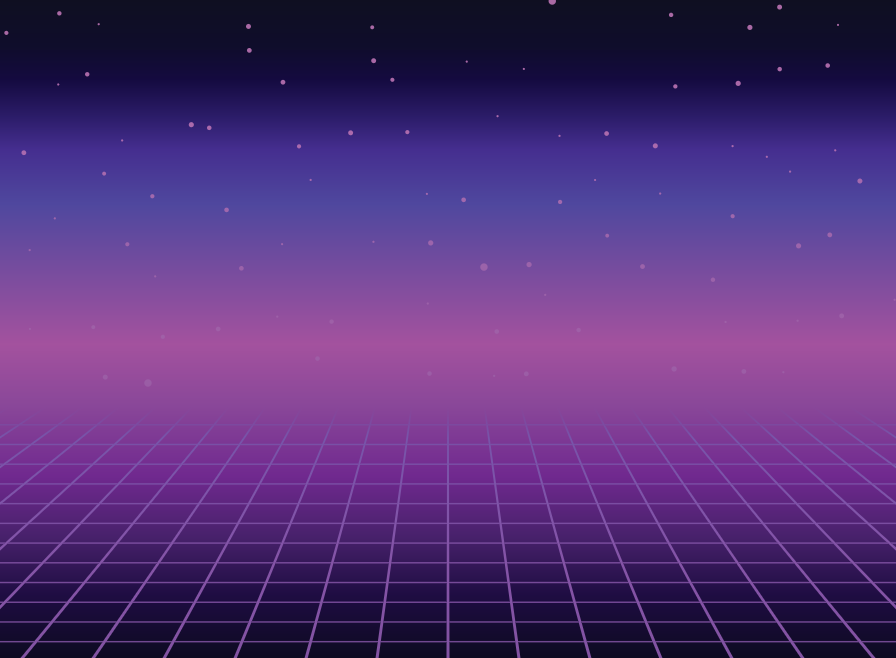
Reproduce this background procedurally as a Shadertoy shader.

```glsl
// Retro dusk: a banded violet sky with scattered stars above a glowing perspective grid.

#define HORIZON 0.386        // top edge of the grid
#define VANISH_Y 0.787       // height where the rays converge
#define RAY_SPACING 0.1078   // gap between rays at the bottom edge
#define ROW_SPACING 0.02997  // gap between horizontal rows
#define ROW_START 0.0248     // height of the lowest row
#define STAR_CELL 0.094      // size of one star cell
#define STAR_DENSITY 0.96    // share of cells holding a star
#define STAR_FLOOR 0.415     // no stars below this height

const vec3 GRID_NEAR = vec3(0.55, 0.35, 0.68);
const vec3 GRID_FAR  = vec3(0.46, 0.34, 0.67);
const vec3 STAR_HIGH = vec3(0.73, 0.45, 0.70);
const vec3 STAR_LOW  = vec3(0.62, 0.40, 0.67);

// Gradient stops: colour, then height
const int STOPS = 12;
const vec4 BANDS[STOPS] = vec4[STOPS](
    vec4(0.05, 0.04, 0.13, 0.000),
    vec4(0.12, 0.05, 0.26, 0.096),
    vec4(0.28, 0.13, 0.42, 0.184),
    vec4(0.44, 0.16, 0.56, 0.277),
    vec4(0.54, 0.28, 0.60, 0.385),
    vec4(0.64, 0.32, 0.62, 0.477),
    vec4(0.31, 0.28, 0.62, 0.690),
    vec4(0.27, 0.18, 0.56, 0.773),
    vec4(0.17, 0.11, 0.41, 0.823),
    vec4(0.08, 0.04, 0.25, 0.879),
    vec4(0.06, 0.05, 0.17, 0.929),
    vec4(0.06, 0.06, 0.13, 1.000));

vec3 backdrop(float height) {
    vec3 color = BANDS[0].rgb;
    for (int i = 1; i < STOPS; i++) {
        float t = clamp((height - BANDS[i - 1].w) / (BANDS[i].w - BANDS[i - 1].w), 0.0, 1.0);
        color = mix(color, BANDS[i].rgb, t);
    }
    return color;
}

vec3 hash32(vec2 p) {
    vec3 q = fract(p.xyx * vec3(0.1031, 0.1030, 0.0973));
    q += dot(q, q.yxz + 33.33);
    return fract((q.xxy + q.yzz) * q.zyx);
}

// Share of a pixel covered by a line of the given half width
float lineCoverage(float dist, float halfWidth, float pixel) {
    float right = min(dist + halfWidth, 0.5 * pixel);
    float left = max(dist - halfWidth, -0.5 * pixel);
    return clamp((right - left) / pixel, 0.0, 1.0);
}

// Signed distance to the nearest multiple of the spacing
float repeatDistance(float x, float spacing) {
    return (fract(x / spacing + 0.5) - 0.5) * spacing;
}

float gridMask(vec2 p, float pixel) {
    if (p.y > HORIZON) return 0.0;

    // Rays fanning out from the vanishing point
    float depth = 1.0 - p.y / VANISH_Y;
    float slope = p.x / (VANISH_Y - p.y);
    float rayDist = repeatDistance(p.x, RAY_SPACING * depth) * inversesqrt(1.0 + slope * slope);
    float rayWidth = mix(0.0012, 0.0023, 1.0 - p.y / HORIZON);
    float rays = lineCoverage(abs(rayDist), rayWidth, pixel);

    // Evenly spaced rows
    float rowDist = repeatDistance(p.y - ROW_START, ROW_SPACING);
    float rows = 0.85 * lineCoverage(abs(rowDist), 0.0011, pixel);

    float fade = 1.0 - smoothstep(0.33, HORIZON, p.y);
    return max(rays, rows) * fade;
}

float starMask(vec2 p, float pixel) {
    vec2 cell = floor(p / STAR_CELL);
    vec3 place = hash32(cell + 71.0);
    vec3 kind = hash32(cell + 137.0);
    vec2 center = (cell + mix(vec2(0.1), vec2(0.9), place.xy)) * STAR_CELL;
    if (kind.x > STAR_DENSITY || center.y < STAR_FLOOR) return 0.0;

    // Small specks, ordinary stars and a few large ones
    float radius = mix(0.0028, 0.0040, kind.z);
    if (kind.y < 0.34) radius = 0.0016;
    if (kind.y > 0.97) radius = 0.0056;
    return clamp((radius - length(p - center)) / pixel + 0.5, 0.0, 1.0);
}

void mainImage(out vec4 fragColor, in vec2 fragCoord) {
    float pixel = 1.0 / iResolution.y;
    vec2 p = (fragCoord - vec2(0.5 * iResolution.x, 0.0)) * pixel;

    vec3 color = backdrop(p.y);

    // Stars dim toward the pink haze
    float altitude = smoothstep(0.42, 0.85, p.y);
    vec3 starColor = mix(STAR_LOW, STAR_HIGH, altitude);
    color = mix(color, starColor, starMask(p, pixel) * mix(0.65, 0.9, altitude));

    // Perspective floor
    vec3 gridColor = mix(GRID_NEAR, GRID_FAR, smoothstep(0.1, HORIZON, p.y));
    color = mix(color, gridColor, 0.92 * gridMask(p, pixel));

    fragColor = vec4(color, 1.0);
}
```
